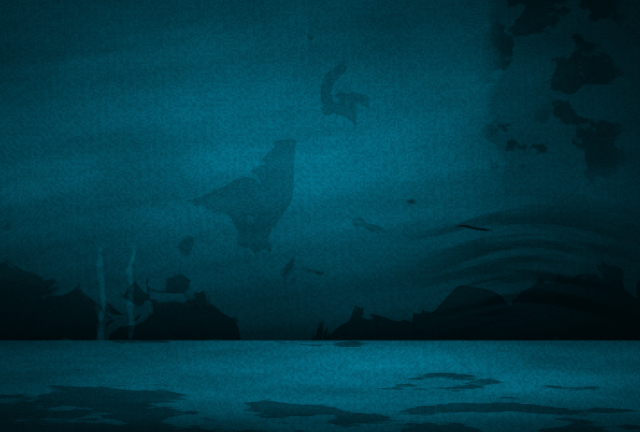
This background is drawn by a WebGL 1 fragment shader. Its source:

```glsl
precision highp float;
// A dim teal plaster wall above a narrow floor, lit by one soft pool of light.
// Light is built from stretched gaussians; stains, strokes and grain come from
// layered value noise, while drips and cracks are noisy distance fields.

uniform vec2 u_resolution;

const float ASPECT = 1.48;
const float HORIZON = 0.212;
const vec3 TINT = vec3(0.018, 0.81, 1.0);   // hue of every surface
const vec2 WALL_LIGHT = vec2(0.45, 0.65);
const vec2 FLOOR_LIGHT = vec2(0.57, 0.125);
const float WALL_AMBIENT = 0.085;
const float WALL_GAIN = 0.39;
const float FLOOR_AMBIENT = 0.10;
const float FLOOR_GAIN = 0.37;
const float GRAIN_SCALE = 240.0;
const float GRAIN_AMOUNT = 0.20;

float hash(vec2 p) {
  return fract(sin(dot(p, vec2(127.1, 311.7))) * 43758.545);
}

float noise(vec2 p) {
  vec2 cell = floor(p), f = fract(p);
  f = f * f * (3.0 - 2.0 * f);
  return mix(mix(hash(cell), hash(cell + vec2(1.0, 0.0)), f.x),
             mix(hash(cell + vec2(0.0, 1.0)), hash(cell + 1.0), f.x), f.y);
}

float fbm(vec2 p) {
  float sum = 0.0, amp = 0.516;
  for (int i = 0; i < 5; i++) {
    sum += amp * noise(p);
    p = mat2(1.6, 1.2, -1.2, 1.6) * p + 7.3;
    amp *= 0.5;
  }
  return sum;
}

float gauss(vec2 d) { return exp(-dot(d, d)); }

// One inside the interval [a, b], with soft ends of width w.
float span(float x, float a, float b, float w) {
  return smoothstep(a - w, a + w, x) * (1.0 - smoothstep(b - w, b + w, x));
}

float segment(vec2 p, vec2 a, vec2 b) {
  vec2 ab = b - a;
  return length(p - a - ab * clamp(dot(p - a, ab) / dot(ab, ab), 0.0, 1.0));
}

// Amount of peeled plaster: a low belt and two rising diagonal bands.
float stains(vec2 uv, vec2 p) {
  vec2 warp = vec2(noise(p * 14.0), noise(p * 14.0 + 31.0)) - 0.5;
  float pattern = fbm(p * 8.0 + warp * 0.9 + 4.0);
  float belt = 1.0 - smoothstep(0.25, 0.46, uv.y + 0.05 * smoothstep(0.25, 0.4, uv.x));
  float rise = segment(uv, vec2(0.30, 0.36), vec2(0.54, 0.76)) / 0.065;
  float branch = segment(uv, vec2(0.47, 0.40), vec2(0.73, 0.63)) / 0.08;
  float cover = 0.23 + 0.46 * belt + 0.22 * exp(-rise * rise) + 0.21 * exp(-branch * branch);
  return smoothstep(-0.025, 0.025, cover - pattern);
}

float wall(vec2 uv, vec2 p) {
  // Pool of light with a different reach on each side
  vec2 d = uv - WALL_LIGHT;
  vec2 reach = vec2(d.x < 0.0 ? 0.53 : 0.43, d.y < 0.0 ? 0.33 : 0.42);
  float light = WALL_AMBIENT + WALL_GAIN * gauss(d / reach);

  // Broad mottling and slanted brush strokes
  float slant = p.y - 0.14 * p.x;
  light *= 0.82 + 0.36 * fbm(p * 3.5 + 11.0);
  light *= 0.87 + 0.26 * fbm(vec2(p.x * 2.5, slant * 22.0));

  // Peeled patches, deeper toward the floor
  float low = 1.0 - smoothstep(0.27, 0.46, uv.y);
  light *= 1.0 - stains(uv, p) * mix(0.17, 0.46, low);

  // Dark horizontal strokes on the lower right
  float strokes = smoothstep(0.43, 0.66, fbm(vec2(p.x * 3.0, p.y * 36.0 + sin(p.x * 9.0))));
  light *= 1.0 - 0.38 * strokes * span(uv.x, 0.68, 0.96, 0.10) * span(uv.y, 0.22, 0.52, 0.08);

  // Ragged plaster edge at the upper right and a faint central seam
  float edge = 0.772 + 0.055 * (fbm(vec2(p.y * 13.0, 3.0)) - 0.5);
  float upper = smoothstep(0.54, 0.65, uv.y);
  light *= 1.0 - 0.17 * upper * smoothstep(-0.004, 0.012, uv.x - edge);
  float chips = smoothstep(0.53, 0.61, fbm(p * vec2(13.0, 17.0) + 19.0));
  light *= 1.0 - 0.35 * chips * upper * span(uv.x, 0.77, 0.97, 0.03);
  light *= 1.0 - 0.07 * smoothstep(0.478, 0.483, uv.x) * smoothstep(0.72, 0.95, uv.y);

  // Short crack and a small chip
  float bend = uv.y - 0.469 - 0.012 * sin((uv.x - 0.70) * 60.0) * noise(p * 30.0);
  light *= 1.0 - 0.6 * span(uv.x, 0.715, 0.765, 0.008) * (1.0 - smoothstep(0.001, 0.005, abs(bend)));
  light *= 1.0 - 0.5 * gauss((uv - vec2(0.643, 0.533)) / vec2(0.006, 0.005));

  // Pale drips running down to the floor
  for (int i = 0; i < 2; i++) {
    float k = float(i);
    float x = 0.161 + 0.045 * k + 0.012 * (noise(vec2(uv.y * 24.0, k * 9.0)) - 0.5);
    float width = 0.002 + 0.004 * noise(vec2(uv.y * 70.0, k * 5.0 + 2.0));
    float drip = 1.0 - smoothstep(width * 0.4, width * 1.5, abs(uv.x - x));
    light += 0.09 * drip * span(uv.y, 0.20, 0.43, 0.02) * (0.4 + 0.6 * noise(p * 80.0));
  }
  return light * (1.0 - 0.24 * (1.0 - smoothstep(HORIZON, 0.28, uv.y)));
}

float ground(vec2 uv, vec2 p) {
  vec2 d = uv - FLOOR_LIGHT;
  float light = FLOOR_AMBIENT + FLOOR_GAIN * gauss(d / vec2(0.52, d.y < 0.0 ? 0.11 : 0.13));
  light *= 0.76 + 0.48 * fbm(vec2(p.x * 4.0, p.y * 32.0) + 5.0);

  // Worn patches flattened by perspective, mostly along the front left
  float pattern = fbm(vec2(p.x * 6.0, p.y * 38.0) + 23.0);
  float front = 1.0 - smoothstep(0.02, 0.15, uv.y);
  float cover = 0.22 + front * mix(0.40, 0.22, smoothstep(0.1, 0.7, uv.x));
  light *= 1.0 - 0.36 * smoothstep(-0.04, 0.04, cover - pattern);
  return light;
}

void main() {
  vec2 uv = gl_FragCoord.xy / u_resolution;
  vec2 p = vec2(uv.x * ASPECT, uv.y);
  float soft = 0.002 + 0.5 / u_resolution.y;
  float light = mix(ground(uv, p), wall(uv, p), smoothstep(HORIZON - soft, HORIZON + soft, uv.y));

  // Fine sandy grain
  light *= 1.0 + GRAIN_AMOUNT * (noise(p * GRAIN_SCALE) - 0.5);
  gl_FragColor = vec4(TINT * light * 1.06, 1.0);
}
```
